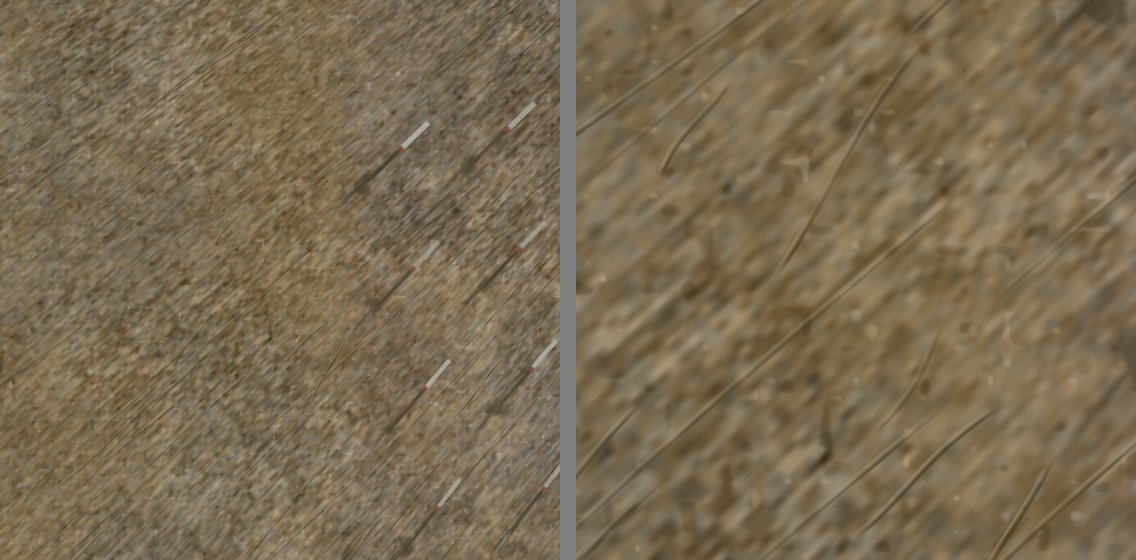
Left: the whole. Right: its middle third, enlarged.
Give the GLSL for this texture, as a Shadertoy shader.

```glsl
// Dry trampled grassland seen from above: mottled soil grain, long straw strands
// fanning from a far apex, a pale worn track and a lattice of slanted marker poles.
// Grain is value noise in polar coordinates; strands and poles are segment distances.

const vec3 SOIL = vec3(0.495, 0.437, 0.335);
const vec3 TRACK = vec3(0.585, 0.515, 0.405);
const vec3 STRAW = vec3(0.61, 0.565, 0.445);
const vec3 SHADE = vec3(0.25, 0.215, 0.15);
const vec3 POLE_WHITE = vec3(0.70, 0.69, 0.66);
const vec3 POLE_RED = vec3(0.50, 0.27, 0.22);
const vec2 FAN_APEX = vec2(3.45, 3.2);
const float FAN_SCALE = 4.1;
const float GRAIN = 0.17;
const float STRAND_WIDTH = 0.0007;
const int STRANDS = 120;

float hash(vec2 p) {
    uvec2 q = uvec2(ivec2(floor(p)));
    uint h = q.x * 1597334677u ^ q.y * 3812015801u;
    h = (h ^ (h >> 15)) * 2246822519u;
    h = (h ^ (h >> 13)) * 3266489917u;
    return float((h ^ (h >> 16)) >> 8) / 16777216.0;
}

float noise(vec2 p) {
    vec2 i = floor(p), f = fract(p);
    f = f * f * (3.0 - 2.0 * f);
    return mix(mix(hash(i), hash(i + vec2(1, 0)), f.x),
               mix(hash(i + vec2(0, 1)), hash(i + vec2(1, 1)), f.x), f.y);
}

float fbm(vec2 p) {
    float sum = 0.0, amp = 0.5;
    for (int i = 0; i < 4; i++) {
        sum += amp * noise(p);
        p = p * 2.07 + 17.3;
        amp *= 0.5;
    }
    return sum / 0.9375;
}

// x: position along a..b (0 to 1 inside), y: signed distance across it
vec2 alongAcross(vec2 p, vec2 a, vec2 b) {
    vec2 d = b - a, q = p - a;
    return vec2(dot(q, d) / dot(d, d), (d.x * q.y - d.y * q.x) / length(d));
}

float band(float x, float halfWidth, float soft) {
    return 1.0 - smoothstep(halfWidth - soft, halfWidth + soft, abs(x));
}

// Broad tones, worn track and its cross bands
vec3 ground(vec2 p) {
    float mottle = fbm(p * 6.0 + 3.0) - 0.5;
    float hue = fbm(p * 4.0 + 40.0) - 0.5;
    vec3 col = SOIL + 0.13 * mottle + hue * vec3(0.06, 0.01, -0.07);
    float plot = smoothstep(0.58, 0.67, p.x + 0.08 * mottle);
    col += plot * vec3(-0.02, -0.019, -0.003);
    float wobble = fbm(p * 9.0 + 8.0) - 0.5;
    float track = band(p.x - 0.878 + 0.04 * p.y + 0.06 * wobble, 0.02, 0.018);
    float row = fract((1.0 - p.y - 0.29) / 0.225 + 0.5) - 0.5;
    float crossing = band(row + 0.7 * wobble, 0.12, 0.13) * smoothstep(0.66, 0.75, p.x);
    float worn = max(track * 0.85, crossing * 0.65) * smoothstep(0.25, 0.6, fbm(p * 13.0));
    return mix(col, TRACK, worn);
}

// Fine mottling stretched along the fan direction
vec3 grain(vec2 p, vec2 fan) {
    float fine = noise(fan * vec2(105.0, 200.0)) - 0.5;
    float clump = noise(fan * vec2(48.0, 95.0) + 31.0) - 0.5;
    float fibre = noise(fan * vec2(22.0, 230.0) + 77.0) - 0.5;
    float tint = noise(p * 120.0 + 5.0) - 0.5;
    float calm = 1.0 - 0.3 * smoothstep(0.35, 0.65, fbm(p * 5.0 + 60.0));
    float tone = GRAIN * (fine + 0.75 * clump + 0.65 * fibre) * calm;
    float pit = smoothstep(0.78, 0.95, noise(p * 85.0 + 12.0));
    float fleck = smoothstep(0.86, 0.98, noise(p * 100.0 + 90.0));
    return vec3(tone - 0.07 * pit + 0.09 * fleck) + tint * vec3(0.045, 0.0, -0.045);
}

// Straw strands, each with a dark shadow beside it
vec3 strands(vec3 col, vec2 p, float px) {
    for (int i = 0; i < STRANDS; i++) {
        float id = float(i);
        vec2 c = vec2(hash(vec2(id, 1)), hash(vec2(id, 2))) * 1.2 - 0.1;
        vec2 toApex = FAN_APEX - c;
        float steep = step(0.87, hash(vec2(id, 3))) * 0.3 * step(0.3, c.x);
        float angle = atan(toApex.y, toApex.x) + (hash(vec2(id, 4)) - 0.5) * 0.13 + steep;
        float len = mix(0.05, 0.27, pow(hash(vec2(id, 5)), 1.4)) * (1.0 - steep * 1.5);
        vec2 d = len * vec2(cos(angle), sin(angle));
        vec2 s = alongAcross(p, c - d, c + d);
        if (abs(s.x - 0.5) > 0.5 || abs(s.y) > 0.012) continue;
        s.y += 0.003 * sin(s.x * 5.0 + id);
        float ends = band(s.x - 0.5, 0.425, 0.075);
        float broken = 0.35 + 0.65 * noise(vec2(s.x * len * 70.0, id));
        float alpha = ends * broken * mix(0.45, 0.95, hash(vec2(id, 6)));
        col = mix(col, SHADE, 0.75 * alpha * band(s.y + 0.0026, STRAND_WIDTH * 1.3, px));
        col = mix(col, STRAW, 0.7 * alpha * band(s.y, STRAND_WIDTH, px));
    }
    return col;
}

// Lattice of poles: white head, red ring, dark stem, root clump and ground shadow
vec3 poles(vec3 col, vec2 p, float px) {
    float rough = fbm(p * 45.0);
    for (int i = 0; i < 8; i++) {
        float r = float(i / 2), c = float(i % 2);
        vec2 tip = vec2(0.765 + 0.019 * r + 0.19 * c, 0.781 - 0.212 * r + 0.035 * c);
        vec2 root = tip - vec2(0.117 - 0.006 * r, 0.112 + 0.005 * r);
        vec2 s = alongAcross(p, tip, root);
        float w = 0.0048 - 0.0004 * r;
        float head = band(s.x - 0.2, 0.2, 0.015) * band(s.y, w, px);
        float ring = band(s.x - 0.42, 0.03, 0.015) * band(s.y, w, px);
        float stem = band(s.x - 0.73, 0.29, 0.03) * band(s.y, w * 0.8, 0.002);
        float shadow = smoothstep(0.9, 1.0, s.x) * (1.0 - smoothstep(1.1, 1.75, s.x));
        shadow *= band(s.y + 0.003 * sin(s.x * 7.0), w * 0.6, 0.003);
        float clump = 1.0 - smoothstep(0.004, 0.022, length(p - root) + 0.04 * (rough - 0.5));
        col = mix(col, SHADE, max(0.7 * stem, max(0.55 * shadow, 0.6 * clump)));
        col = mix(col, POLE_WHITE, head * mix(0.55, 0.95, hash(vec2(float(i), 21.0))));
        col = mix(col, POLE_RED, ring * 0.7);
    }
    return col;
}

void mainImage(out vec4 fragColor, in vec2 fragCoord) {
    vec2 p = fragCoord / iResolution.xy;
    float px = 0.8 / min(iResolution.x, iResolution.y);
    vec2 q = FAN_APEX - p;
    vec2 fan = vec2(length(q), atan(q.y, q.x) * FAN_SCALE);
    vec3 col = poles(strands(ground(p) + grain(p, fan), p, px), p, px);
    fragColor = vec4(clamp(col, 0.0, 1.0), 1.0);
}
```
